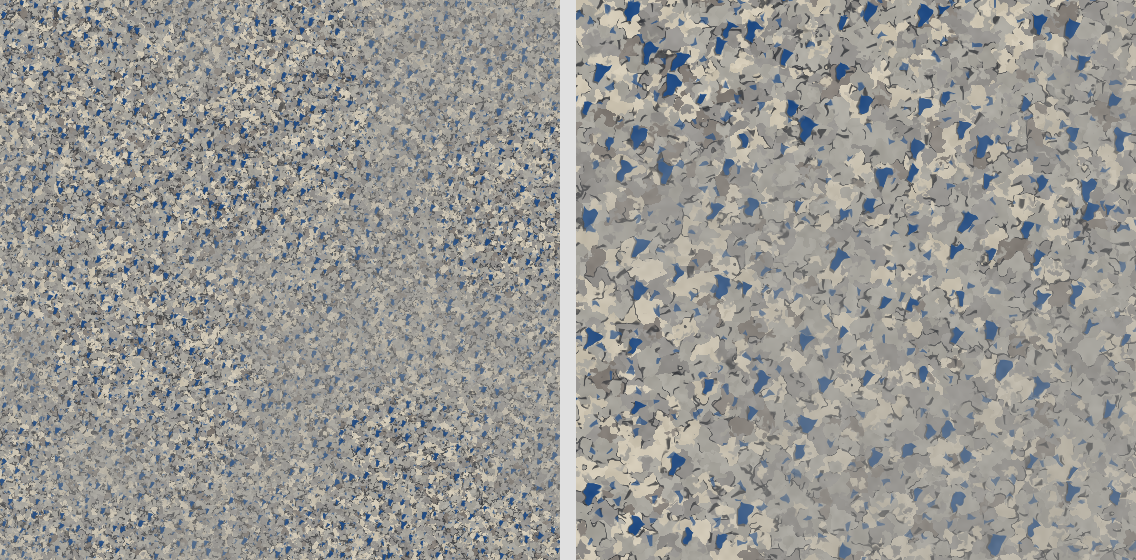
Left: the whole. Right: its middle third, enlarged.
Write a Shadertoy shader that draws this texture.

```glsl
const vec3 GREY  = vec3(0.655, 0.645, 0.613);
const vec3 STONE = vec3(0.572, 0.562, 0.548);
const vec3 CREAM = vec3(0.805, 0.770, 0.695);
const vec3 TAUPE = vec3(0.51, 0.485, 0.46);
const vec3 INK   = vec3(0.16, 0.17, 0.19);
const vec3 BLUE  = vec3(0.12, 0.285, 0.505);
const vec3 HAZE  = vec3(0.612, 0.605, 0.585);

vec2 hash2(vec2 p) {
    vec3 q = fract(p.xyx * vec3(0.1031, 0.1030, 0.0973));
    q += dot(q, q.yzx + 33.33);
    return fract((q.xx + q.yz) * q.zy);
}

// Random value per cell that spreads evenly among neighbours
float evenRandom(vec2 id, float jitter) {
    return fract(dot(id, vec2(0.7549, 0.5698)) + jitter * 0.45);
}

float noise(vec2 p) {
    vec2 i = floor(p), f = fract(p);
    f = f * f * (3.0 - 2.0 * f);
    float low = mix(hash2(i).x, hash2(i + vec2(1, 0)).x, f.x);
    float high = mix(hash2(i + vec2(0, 1)).x, hash2(i + vec2(1, 1)).x, f.x);
    return mix(low, high, f.y);
}

vec2 warp(vec2 p, float seed) {
    return vec2(noise(p + seed), noise(p + seed + 41.0)) - 0.5;
}

// Ragged cells: x = distance to the seam in canvas units, yz = random pair
vec3 chips(vec2 p, float cells, float seed) {
    vec2 g = p * cells;
    g += 0.75 * warp(g * 2.1, seed) + 0.3 * warp(g * 4.7, seed);
    vec2 base = floor(g), nearestId = base;
    float first = 9.0, second = 9.0;
    for (int y = -1; y <= 1; y++)
    for (int x = -1; x <= 1; x++) {
        vec2 id = base + vec2(x, y);
        float d = length(id + hash2(id + seed) - g);
        if (d < first) { second = first; first = d; nearestId = id; }
        else second = min(second, d);
    }
    vec2 r = hash2(nearestId + seed + 73.0);
    return vec3((second - first) * 0.5 / cells, evenRandom(nearestId, r.x), r.y);
}

vec3 chipColor(vec2 r) {
    vec3 c = GREY;
    c = mix(c, STONE, step(0.43, r.x));
    c = mix(c, CREAM, step(0.71, r.x));
    c = mix(c, TAUPE, step(0.95, r.x));
    return c + (r.y - 0.5) * 0.07;
}

// Tapered fleck, broad at the top
float wedge(vec2 q, vec2 size) {
    float width = size.x * mix(0.35, 1.0, clamp(q.y / size.y * 0.5 + 0.5, 0.0, 1.0));
    return max(abs(q.y) - size.y, abs(q.x) - width);
}

// Coverage of wedges strewn over a jittered grid
float scatter(vec2 p, float cells, vec2 size, float lean, float spread,
              float share, float seed, float blur) {
    vec2 base = floor(p * cells);
    float cover = 0.0;
    for (int y = -1; y <= 1; y++)
    for (int x = -1; x <= 1; x++) {
        vec2 id = base + vec2(x, y);
        vec2 r = hash2(id + seed), s = hash2(id + seed + 19.0);
        float angle = lean + spread * (fract(dot(r + s, vec2(5.0, 9.0))) - 0.5);
        float c = cos(angle), n = sin(angle);
        vec2 q = mat2(c, -n, n, c) * (p - (id + 0.15 + 0.7 * r) / cells);
        float d = wedge(q, size * mix(0.6, 1.2, s.y));
        float present = step(evenRandom(id, s.x), share);
        cover = max(cover, present * (1.0 - smoothstep(-blur, blur, d)));
    }
    return cover;
}

void mainImage(out vec4 fragColor, in vec2 fragCoord) {
    vec2 p = fragCoord / iResolution.y;
    float blur = 0.7 / iResolution.y;

    // Bed of broad chips with small ones lying on it
    vec3 broad = chips(p, 86.0, 5.0);
    vec3 small = chips(p, 155.0, 211.0);
    float onTop = step(small.y, 0.40) * smoothstep(0.0, 2.0 * blur, small.x);
    vec3 color = chipColor(broad.yz);
    float gap = smoothstep(0.52, 0.66, noise(p * 150.0 + 7.0));
    float seam = 1.0 - smoothstep(0.0002, 0.0002 + 1.3 * blur, broad.x);
    color = mix(color, INK, 0.7 * gap * seam);
    color = mix(color, chipColor(vec2(small.y * 2.5, small.z)), onTop);

    // Dark slivers
    vec2 ragged = p + 0.0034 * warp(p * 270.0, 0.0);
    float sliver = scatter(ragged, 76.0, vec2(0.0011, 0.0029), -0.9, 2.2, 0.5, 307.0, blur);
    color = mix(color, INK, 0.75 * sliver);

    // Blue flecks with a shadow at the lower left
    vec2 fleckSize = vec2(0.0040, 0.0052);
    float shade = scatter(ragged + 0.0010, 42.0, fleckSize, -0.35, 0.4, 0.56, 401.0, blur);
    float fleck = scatter(ragged, 42.0, fleckSize, -0.35, 0.4, 0.56, 401.0, blur);
    float crumb = scatter(ragged, 80.0, vec2(0.0019, 0.0024), 0.4, 3.0, 0.5, 503.0, blur);
    color = mix(color, INK, 0.6 * shade);
    color = mix(color, BLUE, max(fleck, 0.7 * crumb));

    // Gently faded patches and fine grain
    float patches = 0.75 * noise(p * 5.5 + 3.0) + 0.25 * noise(p * 13.0 + 29.0);
    color = mix(HAZE, color, mix(0.58, 1.0, smoothstep(0.2, 0.6, patches)));
    color += 0.04 * (noise(p * 260.0) - 0.5);
    fragColor = vec4(color + 0.008, 1.0);
}
```
